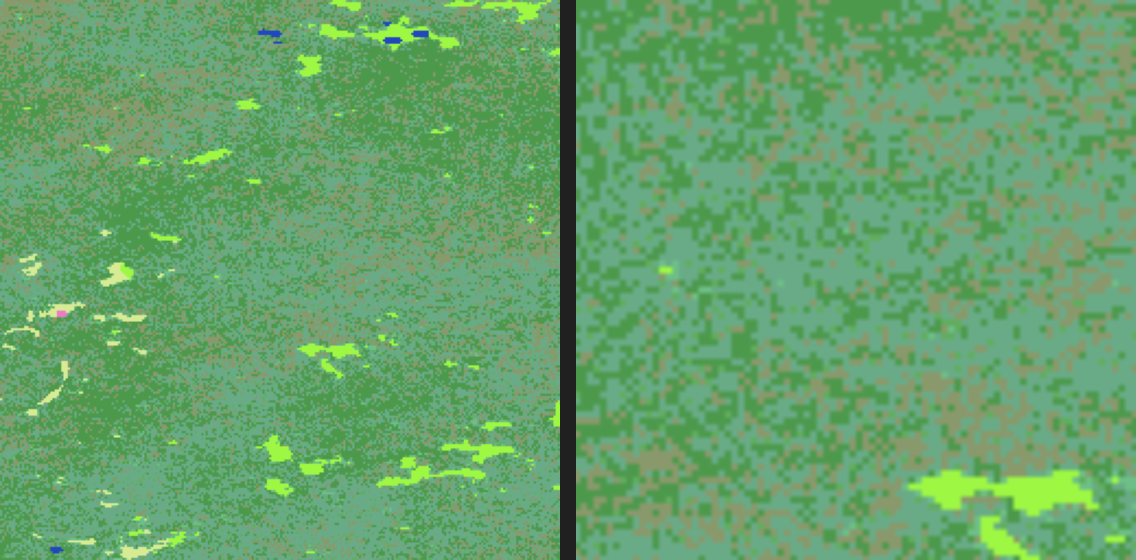
Left, the full canvas; right, a detail of the centre.
Give the GLSL for this texture, as a Shadertoy shader.

```glsl
// Grainy classified land cover: green and teal speckle with lime streaks and pale shores.
#define GRID 256.0        // grain cells across the canvas
#define DARK_LEVEL 0.43   // grain below this is dark green
#define BROWN_LEVEL 0.63  // dryness above this is brown
#define LIME_LEVEL 0.82   // streak threshold outside clusters
#define LIME_PULL 0.25    // how far clusters lower that threshold
#define HALO 0.055        // width of the speckled rim around streaks

const vec3 DARK_GREEN = vec3(0.30, 0.60, 0.30);
const vec3 MID_GREEN  = vec3(0.38, 0.68, 0.37);
const vec3 TEAL       = vec3(0.41, 0.67, 0.53);
const vec3 AQUA       = vec3(0.43, 0.75, 0.53);
const vec3 BROWN      = vec3(0.54, 0.60, 0.42);
const vec3 LIME       = vec3(0.62, 0.97, 0.26);
const vec3 CREAM      = vec3(0.84, 0.92, 0.58);
const vec3 BLUE       = vec3(0.13, 0.28, 0.74);
const vec3 PINK       = vec3(0.93, 0.48, 0.78);

float hash(vec2 p) {
    return fract(sin(dot(p, vec2(127.1, 311.7))) * 43758.5);
}

float noise(vec2 p) {
    vec2 i = floor(p), f = fract(p);
    f = f * f * (3.0 - 2.0 * f);
    return mix(mix(hash(i), hash(i + vec2(1, 0)), f.x),
               mix(hash(i + vec2(0, 1)), hash(i + vec2(1, 1)), f.x), f.y);
}

float fbm(vec2 p) {
    float sum = 0.0, amp = 0.533;
    for (int i = 0; i < 4; i++) {
        sum += amp * noise(p);
        p = p * 2.03 + 17.3;
        amp *= 0.5;
    }
    return sum;
}

// Soft capsule from a to b, 1 on its axis
float band(vec2 p, vec2 a, vec2 b, float width) {
    vec2 ab = b - a;
    float t = clamp(dot(p - a, ab) / dot(ab, ab), 0.0, 1.0);
    float d = length(p - a - ab * t) / width;
    return exp(-d * d);
}

// Where the lime streaks gather
float limeCluster(vec2 p) {
    float c = band(p, vec2(0.60, 0.97), vec2(0.96, 0.94), 0.065);
    c = max(c, 0.75 * band(p, vec2(0.60, 0.88), vec2(0.44, 0.83), 0.07));
    c = max(c, 0.55 * band(p, vec2(0.48, 0.86), vec2(0.23, 0.54), 0.06));
    c = max(c, 0.70 * band(p, vec2(0.50, 0.16), vec2(0.95, 0.20), 0.07));
    c = max(c, 0.65 * band(p, vec2(0.58, 0.35), vec2(0.70, 0.43), 0.05));
    c = max(c, 0.85 * band(p, vec2(0.17, 0.435), vec2(0.24, 0.435), 0.02));
    return max(c, 0.50 * band(p, vec2(0.17, 0.06), vec2(0.29, 0.02), 0.04));
}

// Speckled ground: dark green, teal, brown and a little mid green
vec3 groundColour(vec2 cell, vec2 p) {
    vec2 slant = vec2(p.x, p.y - 0.15 * p.x);
    float land = 0.8 * (fbm(slant * vec2(5.0, 10.0) + 3.0) - 0.5);
    land -= 0.26 * band(p, vec2(0.68, 0.86), vec2(0.95, 0.81), 0.09);
    land -= 0.10 * band(p, vec2(0.52, 0.74), vec2(0.25, 0.58), 0.09);
    land += 0.12 * band(p, vec2(0.40, 0.03), vec2(1.00, 0.08), 0.09);
    float grain = 0.55 * hash(cell) + 0.45 * noise(cell * vec2(0.3, 0.6));
    if (grain + land < DARK_LEVEL) return DARK_GREEN;

    float dry = 0.5 * hash(cell + 71.0) + 0.5 * noise(cell * vec2(0.25, 0.5) + 40.0);
    dry += 0.7 * (fbm(slant * vec2(4.0, 9.0) + 29.0) - 0.5) + 0.14 * (p.y - 0.5);
    if (dry > BROWN_LEVEL) return BROWN;
    return hash(cell + 133.0) < 0.09 ? MID_GREEN : TEAL;
}

// Pale curved shore and the bank above it
bool onShore(vec2 p) {
    vec2 w = p + 0.018 * (vec2(fbm(p * 28.0), fbm(p * 28.0 + 50.0)) - 0.5);
    vec2 d = (w - vec2(0.043, 0.345)) / vec2(0.075, 0.068);
    float thickness = 0.22 * (fbm(p * vec2(18.0, 22.0) + 8.0) - 0.32)
                    + 0.06 * band(p, vec2(0.09, 0.30), vec2(0.12, 0.34), 0.02);
    bool gap = d.x > 0.45 && d.y > 0.15;
    bool bank = band(w, vec2(0.06, 0.438), vec2(0.14, 0.455), 0.016)
              * fbm(p * vec2(35.0, 65.0)) > 0.36;
    return bank || (!gap && abs(length(d) - 1.0) < thickness);
}

// Small blue pools scattered along the top
bool inPool(vec2 p) {
    for (float i = 0.0; i < 6.0; i++) {
        vec2 centre = vec2(0.36 + 0.40 * hash(vec2(i, 4.0)), 0.92 + 0.07 * hash(vec2(i, 9.0)));
        vec2 size = vec2(0.013, 0.006) * (0.5 + 0.8 * hash(vec2(i, 2.0)));
        if (length((p - centre) / size) < 1.0) return true;
    }
    return length((p - vec2(0.10, 0.018)) / vec2(0.012, 0.005)) < 1.0;
}

vec3 cellColour(vec2 cell) {
    vec2 p = (cell + 0.5) / GRID;
    if (length((p - vec2(0.11, 0.44)) / vec2(0.010, 0.007)) < 1.0) return PINK;
    if (inPool(p)) return BLUE;
    if (onShore(p)) return CREAM;

    // Streaks, pale toward the lower left, with a broken aqua rim
    vec2 warp = p + vec2(0.0, 0.03 * noise(p * 9.0));
    float streak = fbm(warp * vec2(20.0, 44.0) + 5.0) - LIME_LEVEL + LIME_PULL * limeCluster(p);
    float pale = (1.0 - smoothstep(0.12, 0.42, p.x)) * (1.0 - smoothstep(0.58, 0.68, p.y));
    streak += 0.045 * pale;
    if (streak > 0.0) return noise(p * 25.0) < pale ? CREAM : LIME;
    if (streak > -HALO && hash(cell + 211.0) < 0.6) return hash(cell + 5.0) < 0.65 ? AQUA : MID_GREEN;
    return groundColour(cell, p);
}

void mainImage(out vec4 fragColor, in vec2 fragCoord) {
    // Blend neighbouring cells for soft grain edges
    vec2 g = fragCoord / iResolution.y * GRID - 0.5;
    vec2 i = floor(g), f = smoothstep(0.0, 1.0, fract(g));
    vec3 low = mix(cellColour(i), cellColour(i + vec2(1, 0)), f.x);
    vec3 high = mix(cellColour(i + vec2(0, 1)), cellColour(i + vec2(1, 1)), f.x);
    fragColor = vec4(mix(low, high, f.y), 1.0);
}
```
